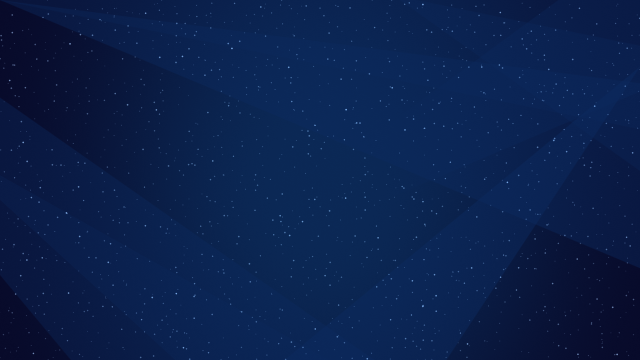
A WebGL 1 fragment shader for this background:

```glsl
precision highp float;
// Deep navy backdrop: a soft radial glow crossed by wide translucent beams,
// each the overlap of two half planes, under a fine dust of small stars
// scattered by hashing jittered grids. Units are canvas heights.

uniform vec2 u_resolution;

float hash(vec2 p) {
  return fract(sin(dot(p, vec2(127.1, 311.7))) * 43758.5453);
}

// Smooth half plane: 1 on the left of the line running from a to b
float leftOf(vec2 p, vec2 a, vec2 b) {
  vec2 dir = normalize(b - a);
  vec2 rel = p - a;
  float soft = 0.8 / u_resolution.y;
  return smoothstep(-soft, soft, dir.x * rel.y - dir.y * rel.x);
}

// Beam bounded by the lines a-b and c-d, lying to the left of both
float beam(vec2 p, vec2 a, vec2 b, vec2 c, vec2 d) {
  return leftOf(p, a, b) * leftOf(p, c, d);
}

// One layer of stars: at most one jittered dot in each grid cell
float starLayer(vec2 p, float cells, float density, float seed) {
  vec2 id = floor(p * cells);
  vec2 key = id + seed;
  vec2 jitter = 0.12 + 0.76 * vec2(hash(key + 3.1), hash(key + 7.7));
  float dist = length(p - (id + jitter) / cells);
  float power = hash(key + 11.3);
  float radius = 0.0008 + 0.0012 * power * power + 0.75 / u_resolution.y;
  float dot1 = 1.0 - smoothstep(0.0, radius, dist);
  return dot1 * step(hash(key), density) * (0.25 + 0.75 * power * power * power);
}

void main() {
  vec2 p = gl_FragCoord.xy / u_resolution.y;
  // Keep the layout spanning the full width at any aspect ratio
  p.x *= 1.7778 * u_resolution.y / u_resolution.x;

  // Radial glow fading to near black blue
  float r = length((p - vec2(0.9, 0.5)) * vec2(1.0, 0.8));
  vec3 color = mix(vec3(0.043, 0.158, 0.335), vec3(0.030, 0.040, 0.165),
                   smoothstep(0.1, 1.0, r));
  vec3 lit = vec3(0.045, 0.165, 0.375);

  // Beams fanning out from the upper left corner
  color = mix(color, lit, 0.42 * beam(p, vec2(1.778, 0.769), vec2(0.0, 1.0),
                                      vec2(0.0, 1.0), vec2(1.778, 0.255)));
  color = mix(color, lit, 0.25 * beam(p, vec2(1.778, 0.769), vec2(0.0, 1.0),
                                      vec2(0.0, 1.0), vec2(1.778, 0.641)));
  color = mix(color, lit, 0.32 * leftOf(p, vec2(0.0, 1.0), vec2(1.778, 0.769)));

  // Beams descending from the left side
  color = mix(color, lit, 0.38 * beam(p, vec2(1.04, 0.0), vec2(0.0, 0.729),
                                      vec2(0.0, 0.514), vec2(0.87, 0.025)));
  color = mix(color, lit, 0.52 * beam(p, vec2(0.87, 0.025), vec2(0.0, 0.514),
                                      vec2(0.0, 0.444), vec2(0.486, 0.0)));
  color = mix(color, lit, 0.36 * beam(p, vec2(0.486, 0.0), vec2(0.0, 0.444),
                                      vec2(0.0, 0.236), vec2(0.197, 0.0)));

  // Wedge spreading from the right side to the bottom
  color = mix(color, lit, 0.48 * beam(p, vec2(1.778, 0.815), vec2(0.81, 0.016),
                                      vec2(1.24, 0.0), vec2(1.778, 0.815)));

  // Crossing beams in the upper right
  color = mix(color, lit, 0.28 * beam(p, vec2(1.778, 0.873), vec2(1.157, 1.0),
                                      vec2(1.111, 1.0), vec2(1.778, 0.525)));
  color = mix(color, lit, 0.30 * smoothstep(1.0, 1.35, p.x) *
                          beam(p, vec2(1.551, 1.0), vec2(1.157, 0.711),
                               vec2(1.204, 0.502), vec2(1.597, 0.669)));

  // Star dust, finer and denser with each layer
  float stars = 0.0;
  for (int i = 0; i < 3; i++) {
    float k = float(i);
    stars += starLayer(p + 0.137 * k, 19.0 + 11.0 * k, 0.30, 17.0 * k) * (1.0 - 0.2 * k);
  }
  color += vec3(0.50, 0.60, 0.66) * min(stars, 1.0);

  // Faint grain against banding
  color += (hash(gl_FragCoord.xy) - 0.5) / 255.0;
  gl_FragColor = vec4(color, 1.0);
}
```
